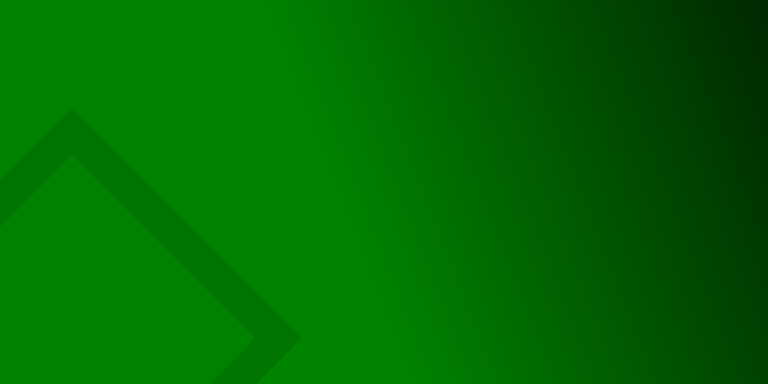
Write a Shadertoy shader that draws this background.

```glsl
const vec3 BASE_GREEN = vec3(0.0, 0.506, 0.0);
const vec3 DARK_GREEN = vec3(0.0, 0.157, 0.0);
const float RING_SHADE = 0.1;

// Signed distance to a diamond, radius measured along the axes
float diamondDistance(vec2 p, vec2 center, float radius) {
    vec2 q = abs(p - center);
    return (q.x + q.y - radius) * 0.70711;
}

// Coverage of a diamond outline between two radii
float diamondRing(vec2 p, vec2 center, float inner, float outer, float pixel) {
    float d = max(diamondDistance(p, center, outer), -diamondDistance(p, center, inner));
    return 1.0 - smoothstep(-0.5 * pixel, 0.5 * pixel, d);
}

// Position from 0 to 1 between two points of a linear gradient
float linearRamp(vec2 p, vec2 start, vec2 end) {
    vec2 axis = end - start;
    return clamp(dot(p - start, axis) / dot(axis, axis), 0.0, 1.0);
}

void mainImage(out vec4 fragColor, in vec2 fragCoord) {
    // Units of the canvas height
    vec2 p = fragCoord / iResolution.y;
    float pixel = 1.0 / iResolution.y;

    // Slanted fade towards the upper right corner
    vec2 fadeStart = vec2(0.885, 0.5);
    vec2 fadeAxis = normalize(vec2(0.931, 0.364));
    float fade = linearRamp(p, fadeStart, fadeStart + fadeAxis * 1.22);
    vec3 color = mix(BASE_GREEN, DARK_GREEN, fade);

    // Translucent diamond outline at the lower left
    float ring = diamondRing(p, vec2(0.1875, 0.1198), 0.477, 0.598, pixel);
    color *= 1.0 - RING_SHADE * ring;

    fragColor = vec4(color, 1.0);
}
```
